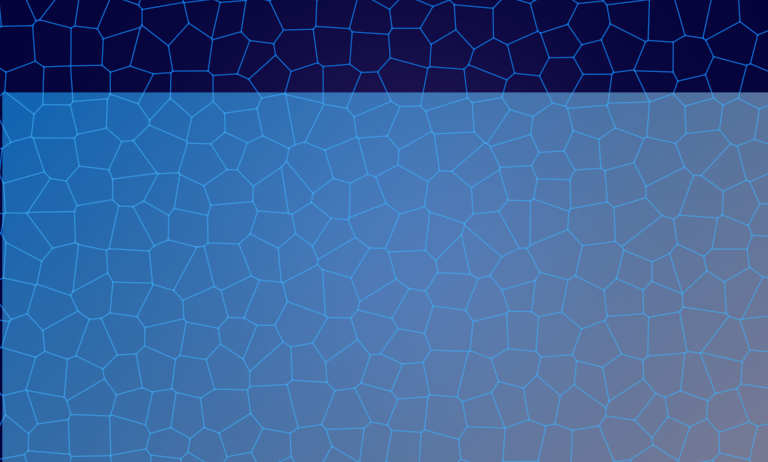
A WebGL 1 fragment shader for this background:

```glsl
precision highp float;
// Web of thin blue cell edges over a navy backdrop and a large tinted glass panel.

uniform vec2 u_resolution;

#define COLUMNS 21.5
#define JITTER 0.72
#define LINE_HALF_WIDTH 0.0009
#define NODE_RADIUS 0.0019
#define PANEL_TOP 0.8
#define PANEL_LEFT 0.003
#define GLOW_RADIUS 0.27
#define NAVY vec3(0.015, 0.012, 0.235)
#define PANEL_START vec3(0.06, 0.39, 0.695)
#define PANEL_END vec3(0.47, 0.475, 0.575)
#define LINE_DARK vec3(0.06, 0.42, 0.82)
#define LINE_PANEL vec3(0.24, 0.68, 0.98)

vec2 hash2(vec2 p) {
  vec2 q = vec2(dot(p, vec2(127.1, 311.7)), dot(p, vec2(269.5, 183.3)));
  return fract(sin(q) * 43758.5453);
}

// Jittered seed point of a grid cell
vec2 seedPoint(vec2 cell) {
  return cell + 0.5 + JITTER * (hash2(cell) - 0.5);
}

// Distances to the two closest borders of the surrounding Voronoi cell
vec2 borderDistances(vec2 p) {
  vec2 home = floor(p);
  vec2 nearestCell = home;
  vec2 nearest = vec2(0.0);
  float best = 1e3;
  for (int j = -1; j <= 1; j++) {
    for (int i = -1; i <= 1; i++) {
      vec2 cell = home + vec2(float(i), float(j));
      vec2 offset = seedPoint(cell) - p;
      float d = dot(offset, offset);
      if (d < best) {
        best = d;
        nearest = offset;
        nearestCell = cell;
      }
    }
  }

  vec2 borders = vec2(1e3);
  for (int j = -2; j <= 2; j++) {
    for (int i = -2; i <= 2; i++) {
      if (i == 0 && j == 0) continue;
      vec2 offset = seedPoint(nearestCell + vec2(float(i), float(j))) - p;
      float d = dot(0.5 * (nearest + offset), normalize(offset - nearest));
      if (d < borders.x) borders = vec2(d, borders.x);
      else borders.y = min(borders.y, d);
    }
  }
  return borders;
}

// Antialiased coverage of the region where d is negative
float coverage(float d, float pixel) {
  return clamp(0.5 - d / pixel, 0.0, 1.0);
}

void main() {
  vec2 uv = gl_FragCoord.xy / u_resolution;
  vec2 p = gl_FragCoord.xy / u_resolution.x;
  float pixel = 1.0 / u_resolution.x;
  float height = u_resolution.y / u_resolution.x;

  // Soft light around the centre
  float radius = length(p - vec2(0.52, 0.5 * height)) / GLOW_RADIUS;
  float glow = exp(-radius * radius);
  vec3 backdrop = NAVY + vec3(0.14, 0.09, 0.1) * glow;

  // Diagonal panel gradient from the upper left to the lower right
  float panelHeight = PANEL_TOP * height;
  float slope = (p.x + panelHeight - p.y) / (1.0 + panelHeight);
  vec3 panel = mix(PANEL_START, PANEL_END, clamp(slope, 0.0, 1.0));
  panel += vec3(0.045, 0.05, 0.085) * glow;
  float inside = coverage(p.y - panelHeight, pixel)
               * coverage(PANEL_LEFT - p.x, pixel);
  vec3 color = mix(backdrop, panel, inside);

  // Cell edges with small dots at their junctions
  vec2 borders = borderDistances(p * COLUMNS + vec2(3.0, 7.0)) / COLUMNS;
  float edge = coverage(borders.x - LINE_HALF_WIDTH, pixel);
  float node = coverage(length(borders) - NODE_RADIUS, pixel);
  float strength = mix(0.85, 0.55, inside);
  float web = max(edge * strength, node * (strength + 0.1));
  color = mix(color, mix(LINE_DARK, LINE_PANEL, inside), web);

  gl_FragColor = vec4(color, 1.0);
}
```
